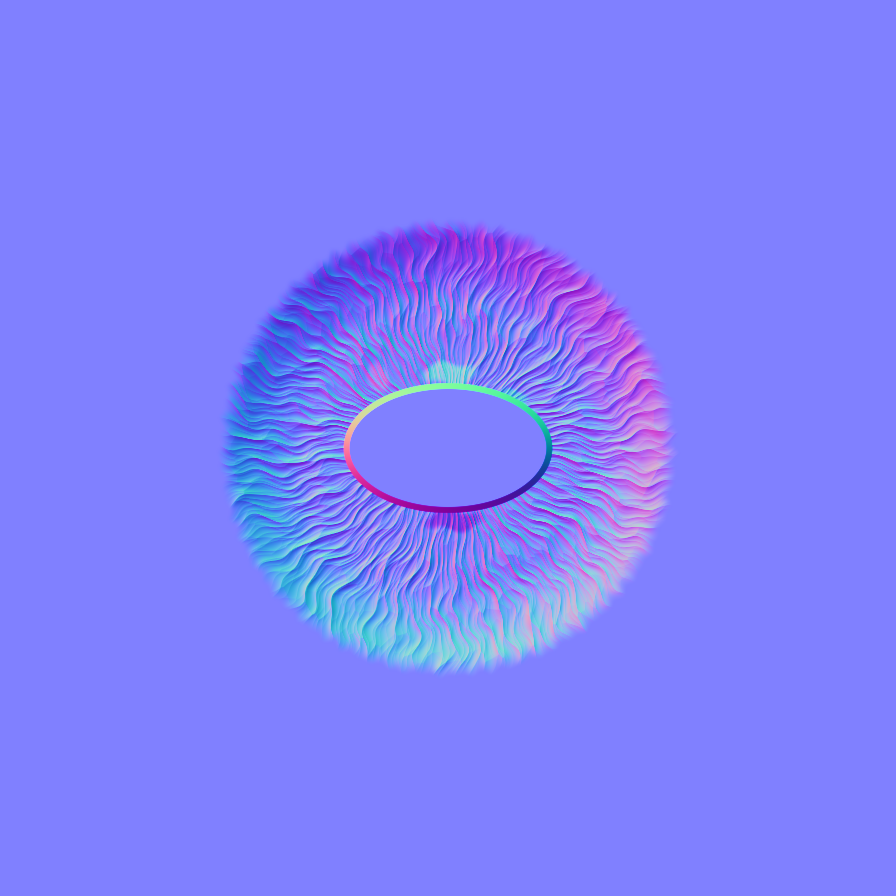
Write a WebGL 1 fragment shader that draws this texture map.

```glsl
precision highp float;
uniform vec2 u_resolution;

const float TAU = 6.2831853;
const vec2 CENTRE = vec2(0.5, 0.5);

// Disc and its central opening
const float DISC_RADIUS = 0.257;
const float EDGE_SOFTNESS = 0.024;
const float EDGE_SLOPE = 0.72;
const vec2 OPENING_RADII = vec2(0.1132, 0.0692);
const float RIM_HALF_WIDTH = 0.0029;
const float RIM_SLOPE = 4.5;

// Fibres: count around the disc, length of a strand, height
const float COARSE_COUNT = 112.0;
const float COARSE_LENGTH = 0.048;
const float COARSE_HEIGHT = 0.043;
const float FINE_COUNT = 196.0;
const float FINE_LENGTH = 0.026;
const float FINE_HEIGHT = 0.011;
const float SAMPLE_STEP = 0.0009;

vec2 hash2(vec2 cell) {
  vec2 h = vec2(dot(cell, vec2(127.1, 311.7)), dot(cell, vec2(269.5, 183.3)));
  return fract(sin(h) * 43758.545);
}

// Squared distance to the nearest cell point, wrapping around in x
float cellular(vec2 p, float period) {
  vec2 base = floor(p);
  float nearest = 4.0;
  for (int j = -1; j <= 1; j++) {
    for (int i = -1; i <= 1; i++) {
      vec2 cell = base + vec2(float(i), float(j));
      vec2 site = cell + hash2(vec2(mod(cell.x, period), cell.y));
      vec2 gap = site - p;
      nearest = min(nearest, dot(gap, gap));
    }
  }
  return nearest;
}

// Long radial strands: cells stretched along the radius, bent by sines
float fibreHeight(vec2 d) {
  float r = length(d);
  float angle = atan(d.y, d.x);
  float bend = 0.030 * sin(r * 42.0 + 3.0 * angle)
             + 0.018 * sin(r * 85.0 - 7.0 * angle)
             + 0.008 * sin(r * 160.0 + 17.0 * angle);
  float turn = (angle + bend) / TAU + 0.5;
  float coarse = cellular(vec2(turn * COARSE_COUNT, r / COARSE_LENGTH), COARSE_COUNT);
  float fine = cellular(vec2(turn * FINE_COUNT, r / FINE_LENGTH + 9.0), FINE_COUNT);
  return -r * (COARSE_HEIGHT * coarse + FINE_HEIGHT * fine);
}

vec2 fibreSlope(vec2 d) {
  float here = fibreHeight(d);
  float right = fibreHeight(d + vec2(SAMPLE_STEP, 0.0));
  float above = fibreHeight(d + vec2(0.0, SAMPLE_STEP));
  return (here - vec2(right, above)) / SAMPLE_STEP;
}

// Soft patch for the folds beside the opening
float fold(vec2 d, vec2 centre, vec2 size) {
  vec2 q = d - centre;
  q.y += 0.003 * sin(q.x * 150.0);
  return 1.0 - smoothstep(0.55, 1.1, length(q / size));
}

// Approximate signed distance to the opening
float openingDistance(vec2 d) {
  float k = length(d / OPENING_RADII);
  float steepness = length(d / (OPENING_RADII * OPENING_RADII));
  return k * (k - 1.0) / max(steepness, 0.001);
}

void main() {
  vec2 uv = gl_FragCoord.xy / u_resolution;
  vec2 d = uv - CENTRE;
  float pixel = 1.0 / min(u_resolution.x, u_resolution.y);
  float r = length(d);
  float angle = atan(d.y, d.x);
  vec2 outward = d / max(r, 0.001);
  float opening = openingDistance(d);

  // Rounded outer shoulder with a slightly ragged fade
  float ragged = r + 0.0016 * sin(47.0 * angle + 2.0 * sin(9.0 * angle))
                   + 0.0012 * sin(83.0 * angle);
  float inside = 1.0 - smoothstep(DISC_RADIUS - EDGE_SOFTNESS, DISC_RADIUS, ragged);
  float shoulder = smoothstep(0.145, 0.238, r);
  vec2 slope = outward * EDGE_SLOPE * shoulder;
  slope += fibreSlope(d) * mix(1.0, 0.6, shoulder);

  // Folds leaning toward the opening
  slope.y -= 0.85 * fold(d, vec2(0.002, 0.083), vec2(0.034, 0.014));
  slope.y += 0.75 * fold(d, vec2(0.006, -0.081), vec2(0.036, 0.013));
  slope -= vec2(0.35, 0.6) * fold(d, vec2(0.073, 0.057), vec2(0.018, 0.010));
  slope.x += 0.55 * fold(d, vec2(-0.078, 0.079), vec2(0.014, 0.018));
  slope *= inside * smoothstep(-pixel, pixel, opening);

  // Steep rim falling into the opening
  vec2 rimOutward = normalize(d / (OPENING_RADII * OPENING_RADII) + 0.00001);
  float rim = 1.0 - smoothstep(RIM_HALF_WIDTH - pixel, RIM_HALF_WIDTH + pixel, abs(opening));
  slope = mix(slope, -rimOutward * RIM_SLOPE, rim);

  // Encode the normal, with green pointing down
  vec3 normal = normalize(vec3(slope.x, -slope.y, 1.0));
  gl_FragColor = vec4(normal * 0.5 + 0.5, 1.0);
}
```
